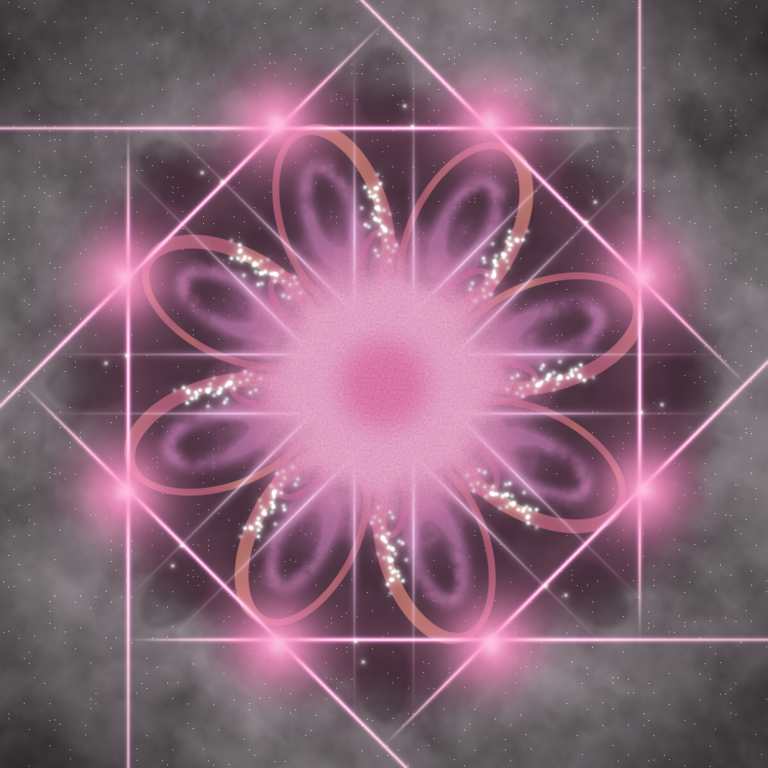
This background is drawn by a Shadertoy shader. Its source:

```glsl
// Eightfold glowing mandala: a pink core, ribbon petals and spokes inside a star
// of light beams, over grey smoke. Polar folding repeats one sector eight times;
// gradient noise gives the clouds, haze and grain.

const float SECTOR = 0.78539816;
const vec3 PINK = vec3(0.97, 0.53, 0.74);
const vec3 LILAC = vec3(0.91, 0.69, 0.88);

mat2 rot(float a) { return mat2(cos(a), -sin(a), sin(a), cos(a)); }

vec2 hash2(vec2 p) {
    p = vec2(dot(p, vec2(127.1, 311.7)), dot(p, vec2(269.5, 183.3)));
    return fract(sin(p) * 43758.55);
}

float gradientNoise(vec2 p) {
    vec2 i = floor(p), f = fract(p), u = f * f * (3.0 - 2.0 * f);
    vec2 e = vec2(0.0, 1.0);
    float a = dot(hash2(i) * 2.0 - 1.0, f);
    float b = dot(hash2(i + e.yx) * 2.0 - 1.0, f - e.yx);
    float c = dot(hash2(i + e.xy) * 2.0 - 1.0, f - e.xy);
    float d = dot(hash2(i + e.yy) * 2.0 - 1.0, f - e.yy);
    return mix(mix(a, b, u.x), mix(c, d, u.x), u.y);
}

float fbm(vec2 p) {
    float sum = 0.0, amp = 0.6;
    for (int i = 0; i < 5; i++) {
        sum += amp * gradientNoise(p);
        p = rot(0.6) * p * 2.03 + 7.3;
        amp *= 0.55;
    }
    return sum;
}

// Fold the plane into one sector whose axis starts at the given angle
vec2 fold(vec2 p, float phase) {
    float k = round((atan(p.y, p.x) - phase) / SECTOR);
    return rot(k * SECTOR + phase) * p;
}

float ellipse(vec2 p, vec2 r) {
    float k = length(p / r);
    return k * (k - 1.0) / max(length(p / (r * r)), 0.001);
}

float gauss(float x, float w) { return exp(-x * x / (w * w)); }

vec3 screen(vec3 base, vec3 light) {
    return 1.0 - (1.0 - base) * (1.0 - clamp(light, 0.0, 1.0));
}

void mainImage(out vec4 fragColor, in vec2 fragCoord) {
    vec2 p = (fragCoord - 0.5 * iResolution.xy) / iResolution.y;
    float px = 1.0 / iResolution.y, r = length(p);
    vec2 axis = fold(p, 0.0), petal = fold(p, 0.305), node = fold(p, 0.5 * SECTOR);
    float fine = fbm(p * 24.0);

    // Smoke with dark corners and a plum interior
    float cloud = fbm(p * 4.5 + 0.5 * fbm(p * 3.0 + 4.0) + 11.0);
    float smoke = 0.41 + 0.38 * cloud + 0.1 * fine;
    smoke -= 0.2 * smoothstep(0.52, 0.69, r + 0.15 * cloud);
    vec3 col = vec3(1.0, 0.95, 0.98) * max(smoke, 0.12);
    float inside = smoothstep(0.47, 0.36, r + 0.13 * cloud);
    col = mix(col, vec3(0.28, 0.175, 0.235) + 0.06 * fine, 0.93 * inside);
    float shade = ellipse(axis - vec2(0.385, 0.0), vec2(0.055, 0.034));
    col *= 1.0 - 0.17 * smoothstep(0.006, -0.006, shade);

    // Dust specks
    vec2 cell = floor(p * 150.0), seed = hash2(cell);
    float speck = length(fract(p * 150.0) - 0.25 - 0.5 * seed);
    col += 0.3 * step(0.93, seed.x) * smoothstep(0.24, 0.0, speck);

    // Smoky loops within the petals
    vec2 e = petal - vec2(0.225, 0.0);
    float loopDist = ellipse(e - vec2(0.008, 0.0) + 0.008 * fine, vec2(0.062, 0.029));
    float wisps = gauss(loopDist, 0.011) * (0.6 + 1.1 * fine);
    wisps += 0.65 * smoothstep(0.27, 0.16, r + 0.05 * fine) * gauss(e.y, 0.055);
    col = mix(col, vec3(0.73, 0.46, 0.67), clamp(wisps, 0.0, 0.75));

    // Ribbon petals, broader on the clockwise side, and small inner loops
    float width = mix(0.0045, 0.009, smoothstep(0.02, -0.04, e.y));
    float ribbon = abs(ellipse(e, vec2(0.12, 0.067))) - width;
    vec3 ribbonColor = mix(vec3(0.72, 0.37, 0.47), vec3(0.79, 0.48, 0.43),
                           smoothstep(-0.1, 0.3, gradientNoise(p * 14.0)));
    col = mix(col, ribbonColor, 0.82 * smoothstep(px, -px, ribbon));
    float small = abs(ellipse(axis - vec2(0.152, 0.004), vec2(0.046, 0.024))) - 0.004;
    col = mix(col, vec3(0.77, 0.39, 0.56), 0.65 * smoothstep(px, -px, small));

    // Star beams, strong between the nodes and tapering clockwise
    vec3 light = vec3(0.0);
    for (int i = 0; i < 8; i++) {
        vec2 q = rot(float(i) * SECTOR) * p;
        float d = abs(q.x - 0.333);
        float span = smoothstep(-0.335, -0.14, q.y) * (1.0 - 0.55 * smoothstep(0.14, 0.5, q.y));
        float reach = smoothstep(-0.345, -0.27, q.y);
        light += PINK * span * (0.75 * gauss(d, 0.0035) + 0.14 * exp(-d * 35.0));
        light += LILAC * reach * 0.5 * gauss(d, 0.0014 + 0.3 * px);
    }
    col = screen(col, light);

    // Paired spokes
    float spoke = abs(abs(axis.y) - 0.0385);
    float fade = smoothstep(0.49, 0.12, axis.x);
    col = screen(col, LILAC * fade * (0.6 * gauss(spoke, 0.0013 + 0.3 * px)
        + 0.55 * fade * fade * gauss(spoke, 0.006)));

    // Glowing nodes
    float nodeDist = length(node - vec2(0.367, 0.0)) + 0.014 * fine;
    col = mix(col, vec3(0.98, 0.57, 0.77), 0.95 * gauss(nodeDist, 0.056));
    col = screen(col, vec3(0.5, 0.4, 0.45) * gauss(nodeDist, 0.014));

    // Pink halo and core
    float halo = smoothstep(0.235, 0.105, r + 0.05 * fine - 0.02 * gauss(axis.y, 0.02));
    vec3 core = mix(vec3(0.86, 0.46, 0.66), vec3(0.885, 0.63, 0.77), smoothstep(0.025, 0.085, r));
    core = mix(core, vec3(0.87, 0.52, 0.71), smoothstep(0.11, 0.19, r));
    core += 0.07 * gradientNoise(p * 330.0);
    col = mix(col, core, 0.97 * halo);

    // Sparkles clustered along each ribbon, with a few strays outside
    float sparkle = 0.0;
    for (int i = 0; i < 38; i++) {
        vec2 h = hash2(vec2(float(i), 3.7)), g = hash2(vec2(float(i), 9.1));
        float along = mix(0.155, 0.275, h.x);
        vec2 spot = vec2(along, (along - 0.2) * 0.28 + (h.y + g.x - 1.0) * 0.032);
        if (i < 2) spot = vec2(0.335 + 0.027 * float(i), -0.037 + 0.01 * float(i));
        float d = length(axis - spot);
        sparkle += (0.4 + 0.5 * g.y) * (gauss(d, 0.0027) + 0.2 * gauss(d, 0.007));
    }
    col = screen(col, vec3(0.84, 0.88, 0.85) * sparkle * smoothstep(0.13, 0.19, r));

    fragColor = vec4(clamp(col, 0.0, 1.0), 1.0);
}
```
